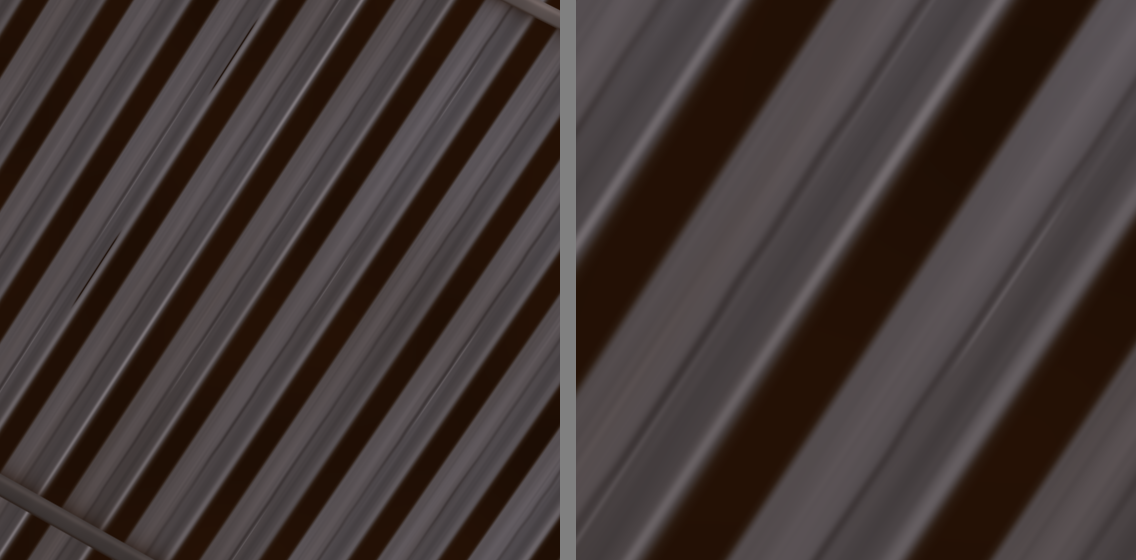
Left: the whole. Right: its middle third, enlarged.
A three.js fragment shader for this texture:

```glsl
// Slanted grey metal slats with dark brown gaps, crossed by a bar at two corners.
// A quadratic fan maps each point to a slat number and a phase across the slat;
// the profile is shaded from that phase, with noise stretched along the slats.
varying vec2 vUv;

// Fan layout: x = START + PITCH*k + SPREAD*k*k - (LEAN + LEAN_STEP*k) * down
const float START = 0.682;
const float PITCH = 0.1589;
const float SPREAD = 0.00117;
const float LEAN = 0.655;
const float LEAN_STEP = 0.008;

// Profile positions, as a fraction of one repeat from the gap centre
const float GAP_END = 0.150;
const float GROOVE = 0.490;
const float RIM = 0.775;
const float GAP_START = 0.850;

// Wear
const float WORN_SLAT = -2.0;
const float SLIT_PERIOD = 0.38;
const float SLIT_HALF = 0.075;

// Cross bars: slope, height at the left edge, half thickness (measured downward)
const vec3 LOW_BAR = vec3(0.56, 0.866, 0.021);
const vec3 HIGH_BAR = vec3(0.50, -0.464, 0.018);

const vec3 DEEP = vec3(0.125, 0.058, 0.018);
const vec3 BROWN = vec3(0.175, 0.115, 0.075);
const vec3 WARM_GREY = vec3(0.290, 0.255, 0.250);
const vec3 COOL_GREY = vec3(0.345, 0.320, 0.335);
const vec3 GROOVE_GREY = vec3(0.205, 0.175, 0.175);
const vec3 RIM_GREY = vec3(0.530, 0.500, 0.515);
const vec3 BAR_GREY = vec3(0.265, 0.235, 0.230);

float hash(vec2 p) {
  vec3 q = fract(vec3(p.xyx) * 0.1031);
  q += dot(q, q.yzx + 33.33);
  return fract((q.x + q.y) * q.z);
}

float noise(vec2 p) {
  vec2 i = floor(p);
  vec2 f = fract(p);
  f = f * f * (3.0 - 2.0 * f);
  return mix(mix(hash(i), hash(i + vec2(1.0, 0.0)), f.x),
             mix(hash(i + vec2(0.0, 1.0)), hash(i + 1.0), f.x), f.y);
}

// Soft line around a centre
float ridge(float x, float centre, float width) {
  float d = (x - centre) / width;
  return exp(-d * d);
}

// Continuous slat number: root of the fan equation
float slatCoord(vec2 p) {
  float b = PITCH - LEAN_STEP * p.y;
  float c = p.x + LEAN * p.y - START;
  return 2.0 * c / (b + sqrt(max(b * b + 4.0 * SPREAD * c, 0.0001)));
}

vec3 slats(vec2 p) {
  float k = slatCoord(p);
  float id = floor(k);
  float phase = k - id;
  float along = p.y;
  float chance = hash(vec2(id + 20.0, 7.0));
  float worn = 1.0 - step(0.5, abs(id - WORN_SLAT));

  // Face: broad tone, streaks along the length, darker second half
  float tone = 0.25 + 0.45 * p.x + 0.6 * (noise(p * 3.5 + 11.0) - 0.5)
             + 0.35 * (noise(vec2(k * 9.0 + 90.0, along * 4.0)) - 0.5)
             + 0.25 * (chance - 0.5);
  vec3 col = mix(WARM_GREY, COOL_GREY, clamp(tone + 0.2, 0.0, 1.15));
  col *= 0.97 + 0.07 * noise(vec2(k * 38.0 + 400.0, along * 7.0));
  col *= 1.0 - 0.10 * smoothstep(GROOVE - 0.05, GROOVE + 0.02, phase);
  col *= 1.0 + 0.09 * ridge(phase, 0.36, 0.06);
  col *= 1.0 - 0.09 * ridge(phase, 0.64, 0.05);

  // Centre groove with uneven depth and an occasional pale edge
  float wobble = 0.012 * (noise(vec2(id * 5.0 + 60.0, along * 38.0)) - 0.5);
  float depth = 0.25 + 0.45 * noise(vec2(id * 3.0 + 70.0, along * 9.0));
  col = mix(col, GROOVE_GREY, depth * ridge(phase, GROOVE + wobble, 0.022));
  float glint = smoothstep(0.68, 0.9, noise(vec2(id * 7.0 + 83.0, along * 6.0)));
  col = mix(col, RIM_GREY, 0.3 * glint * ridge(phase, GROOVE + 0.035, 0.012));

  // Rim highlight: strongest and narrowest on the middle slats
  float focus = ridge(id, -0.7, 1.3);
  float shine = 0.22 + 0.2 * chance + 0.5 * focus;
  shine *= 0.65 + 0.5 * noise(vec2(id * 4.0 + 50.0, along * 5.0));
  col = mix(col, RIM_GREY, shine * ridge(phase, RIM, mix(0.045, 0.024, focus)));

  // Open slits along the worn slat
  float gate = abs(fract((along - 0.10) / SLIT_PERIOD + 0.5) - 0.5) * SLIT_PERIOD;
  float slit = worn * (1.0 - smoothstep(SLIT_HALF - 0.03, SLIT_HALF, gate));
  col = mix(col, DEEP * 0.8, 0.85 * slit * ridge(phase, RIM - 0.045, 0.013));

  // Gap: soft rounded shoulder on one side, crisp edge on the other
  vec3 gap = DEEP * (0.85 + 0.35 * noise(p * 5.0 + 31.0));
  float shoulder = smoothstep(RIM + 0.015, GAP_START + 0.015, phase);
  float crisp = 1.0 - smoothstep(GAP_END - 0.025, GAP_END + 0.025, phase);
  col = mix(col, BROWN, max(shoulder, crisp));
  float inner = smoothstep(GAP_START - 0.035, GAP_START + 0.055, phase);
  return mix(col, gap, max(inner, 1.0 - smoothstep(GAP_END - 0.05, GAP_END, phase)));
}

// Bar with a lit upper edge, a dark lower edge and a cast shadow
vec3 addBar(vec3 col, vec2 p, vec3 bar, float light, float shadowSide) {
  float d = (p.y - bar.x * p.x - bar.y) / bar.z;
  float shadow = exp(-max(d * shadowSide - 1.0, 0.0) * 1.1) * step(0.0, d * shadowSide);
  col = mix(col, DEEP, 0.5 * shadow);
  vec3 face = BAR_GREY * light * (1.0 - 0.10 * d + 0.2 * ridge(d, -0.55, 0.25));
  face *= 0.94 + 0.12 * noise(p * 30.0);
  face = mix(face, DEEP, 0.45 * ridge(d, 0.95, 0.18));
  return mix(col, face, 1.0 - smoothstep(0.88, 1.08, abs(d)));
}

void main() {
  vec2 p = vec2(vUv.x, 1.0 - vUv.y);
  vec3 col = slats(p);
  col = addBar(col, p, LOW_BAR, 0.92, -1.0);
  col = addBar(col, p, HIGH_BAR, 1.3, 1.0);
  gl_FragColor = vec4(col, 1.0);
}
```
